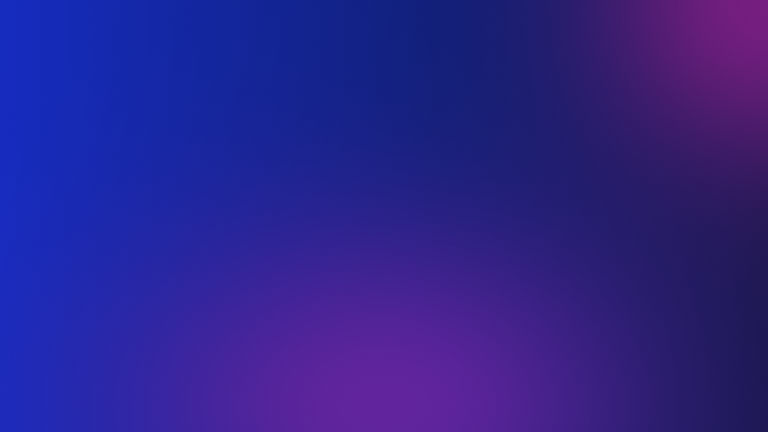
Give the GLSL for this background, as a WebGL 2 fragment shader.

```glsl
#version 300 es
precision highp float;

uniform vec2 u_resolution;
out vec4 fragColor;

#define LEFT_BLUE vec3(0.085, 0.172, 0.750)
#define MID_BLUE vec3(0.062, 0.125, 0.475)
#define RIGHT_NAVY vec3(0.085, 0.092, 0.300)
#define VIOLET vec3(0.385, 0.142, 0.615)
#define MAGENTA vec3(0.465, 0.120, 0.505)
#define MID_STOP 0.57
#define VIOLET_CENTER vec2(0.50, 0.06)
#define VIOLET_SPREAD vec2(0.235, 0.29)
#define MAGENTA_CENTER vec2(1.0, 1.0)
#define MAGENTA_SPREAD vec2(0.155, 0.27)
#define DITHER (1.0 / 255.0)

float hash(vec2 p) {
    return fract(sin(dot(p, vec2(12.9898, 78.233))) * 43758.5453);
}

// Elliptical Gaussian glow: 1 at the center with a long soft tail
float glow(vec2 uv, vec2 center, vec2 spread) {
    vec2 d = (uv - center) / spread;
    return exp(-0.5 * dot(d, d));
}

// Three-stop horizontal gradient
vec3 baseGradient(float x) {
    vec3 leftHalf = mix(LEFT_BLUE, MID_BLUE, clamp(x / MID_STOP, 0.0, 1.0));
    float t = clamp((x - MID_STOP) / (1.0 - MID_STOP), 0.0, 1.0);
    return mix(leftHalf, RIGHT_NAVY, t);
}

void main() {
    vec2 uv = gl_FragCoord.xy / u_resolution;

    vec3 color = baseGradient(uv.x);
    color = mix(color, VIOLET, glow(uv, VIOLET_CENTER, VIOLET_SPREAD));
    color = mix(color, MAGENTA, glow(uv, MAGENTA_CENTER, MAGENTA_SPREAD));

    // Fine dither against banding
    color += (hash(uv) - 0.5) * DITHER;

    fragColor = vec4(color, 1.0);
}
```
